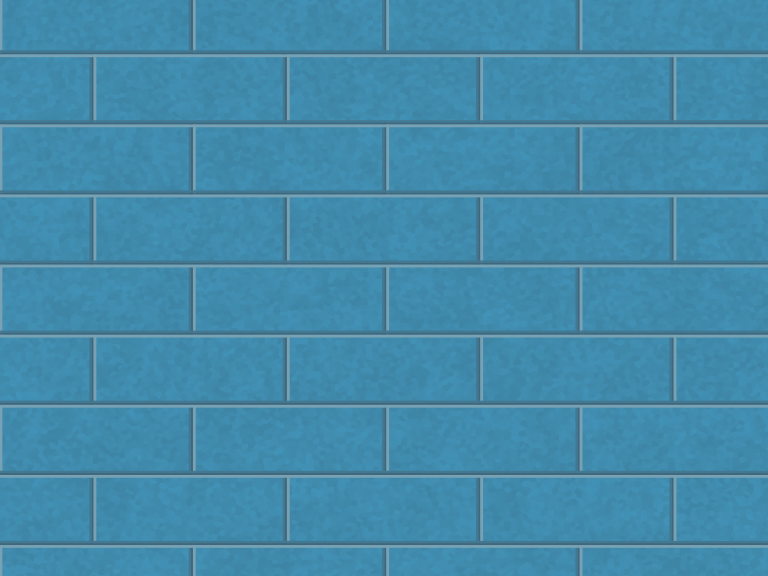
Write a Shadertoy shader that draws this texture.

```glsl
// Blue glazed tiles in running bond, with lit and shaded bevels and a fine mottle.

// Sizes in units of the canvas height
const vec2 TILE = vec2(0.3357, 0.1217);
const vec2 ORIGIN = vec2(-0.0007, 0.0537);
const float ROW_SHIFT = 0.486;
const float LIGHT_WIDTH = 0.0048;
const float DARK_WIDTH = 0.0034;
const float SHADE_WIDTH = 0.0073;

const vec3 GLAZE = vec3(0.250, 0.545, 0.680);
const vec3 LIGHT = vec3(0.470, 0.635, 0.705);
const vec3 SHADE = vec3(0.260, 0.470, 0.570);
const vec3 DARK = vec3(0.250, 0.405, 0.485);

vec3 hash3(vec2 p) {
    vec3 q = fract(p.xyx * vec3(0.1031, 0.1030, 0.0973));
    q += dot(q, q.yxz + 33.33);
    return fract((q.xxy + q.yzz) * q.zyx);
}

// Cellular noise: each cell has a random tone, blended softly at its borders
float cellTone(vec2 p, float sharpness) {
    vec2 cell = floor(p);
    float tone = 0.0;
    float total = 0.0;
    for (int j = -1; j <= 1; j++) {
        for (int i = -1; i <= 1; i++) {
            vec2 neighbour = cell + vec2(i, j);
            vec3 rnd = hash3(neighbour + 71.0);
            vec2 toSite = neighbour + rnd.xy - p;
            float weight = exp(-sharpness * dot(toSite, toSite));
            tone += weight * rnd.z;
            total += weight;
        }
    }
    return tone / total - 0.5;
}

// Coverage of the strip from a to b by a pixel centred on s
float strip(float s, float a, float b, float pixel) {
    float overlap = min(s + 0.5 * pixel, b) - max(s - 0.5 * pixel, a);
    return clamp(overlap / pixel, 0.0, 1.0);
}

// Signed distance to the nearest joint of a repeating set
float jointDistance(float x, float period) {
    return x - period * floor(x / period + 0.5);
}

// Shaded edge before the joint, lit edge after it
vec3 bevel(vec3 color, float s, float pixel) {
    color = mix(color, SHADE, strip(s, -SHADE_WIDTH, -DARK_WIDTH, pixel));
    color = mix(color, DARK, strip(s, -DARK_WIDTH, 0.0, pixel));
    return mix(color, LIGHT, strip(s, 0.0, LIGHT_WIDTH, pixel));
}

// Fine specks over broad, faint patches
vec3 mottledGlaze(vec2 p) {
    float specks = cellTone(p * vec2(105.0, 120.0), 14.0);
    float patches = cellTone(p * 24.0, 6.0);
    float tone = 0.045 * specks + 0.025 * patches;
    return GLAZE + tone * vec3(0.25, 0.9, 1.2);
}

void mainImage(out vec4 fragColor, in vec2 fragCoord) {
    float pixel = 1.0 / iResolution.y;
    vec2 p = fragCoord * pixel - ORIGIN;

    // Every second row is shifted by about half a tile
    float row = floor(p.y / TILE.y);
    float shift = (1.0 - mod(row, 2.0)) * ROW_SHIFT * TILE.x;
    float across = jointDistance(p.x - shift, TILE.x);
    float down = -jointDistance(p.y, TILE.y);

    // Row joints run unbroken over the upright ones
    vec3 color = mottledGlaze(p);
    color = bevel(color, across, pixel);
    color = bevel(color, down, pixel);
    fragColor = vec4(color, 1.0);
}
```
